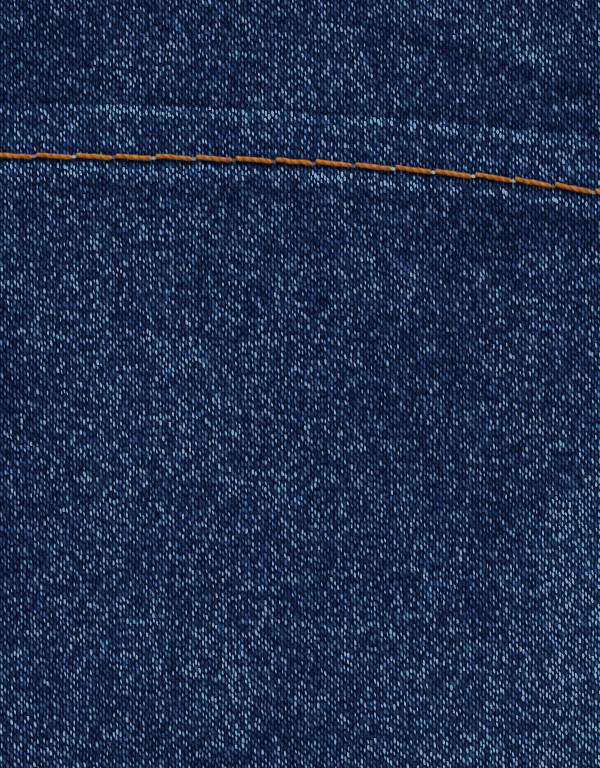
A Shadertoy shader for this texture:

```glsl
// Washed blue denim with a folded hem and one curved row of orange stitching.
// Staggered, jittered cells form the fine twill flecks; a broad wash map sets their
// brightness, and distances to two curves place the fold, its ridges and the thread.

float hash(vec2 p) {
    vec3 q = fract(p.xyx * vec3(0.1031, 0.1030, 0.0973));
    q += dot(q, q.yzx + 33.33);
    return fract((q.x + q.y) * q.z);
}

float gradientDot(vec2 cell, vec2 offset) {
    float angle = 6.2832 * hash(cell);
    return dot(vec2(cos(angle), sin(angle)), offset);
}

float noise(vec2 p) {
    vec2 i = floor(p), f = fract(p);
    vec2 u = f * f * f * (f * (f * 6.0 - 15.0) + 10.0);
    vec2 e = vec2(0.0, 1.0);
    return mix(mix(gradientDot(i, f), gradientDot(i + e.yx, f - e.yx), u.x),
               mix(gradientDot(i + e, f - e), gradientDot(i + 1.0, f - 1.0), u.x), u.y);
}

float bell(float d, float width) {
    return exp(-d * d / (width * width));
}

float blob(vec2 p, vec2 centre, vec2 radius) {
    vec2 d = (p - centre) / radius;
    return exp(-dot(d, d));
}

// Broad fading of the dye
float wash(vec2 p) {
    float w = 0.95 + 0.14 * noise(p * vec2(28.0, 5.0)) + 0.07 * noise(p * 9.0 + 7.0);
    w += 0.24 * blob(p, vec2(0.78, 0.18), vec2(0.08, 0.22));
    w += 0.10 * blob(p, vec2(0.60, 0.06), vec2(0.16, 0.10));
    w += 0.07 * blob(p, vec2(0.13, 0.50), vec2(0.08, 0.13));
    w += 0.07 * blob(p, vec2(0.27, 0.34), vec2(0.12, 0.16));
    w -= 0.08 * blob(p, vec2(0.57, 0.52), vec2(0.10, 0.24));
    w -= 0.22 * blob(p, vec2(0.68, 0.695), vec2(0.15, 0.03));
    w -= 0.13 * blob(p, vec2(0.04, 0.96), vec2(0.13, 0.09));
    w -= 0.11 * blob(p, vec2(0.00, 0.35), vec2(0.05, 0.30));
    // Diagonal creases in the upper right
    float crease = p.y - 0.965 + 0.32 * (p.x - 0.49) + 0.006 * noise(p * 14.0);
    float reach = smoothstep(0.40, 0.58, p.x);
    w += reach * (0.07 * bell(crease - 0.03, 0.02) - 0.32 * bell(crease, 0.011));
    return w;
}

// Fold and seam relief, from signed heights above the two curves
float relief(vec2 p, float hem, float seam) {
    float pucker = 0.8 + 0.9 * noise(vec2(p.x * 60.0 + seam * 40.0, seam * 22.0));
    float r = -0.48 * exp(-max(hem, 0.0) / 0.007) * smoothstep(-0.001, 0.002, hem);
    r += 0.42 * pucker * bell(hem + 0.007, 0.008);
    r += 0.38 * pucker * bell(seam + 0.019, 0.008);
    r += 0.10 * pucker * bell(seam - 0.020, 0.012);
    r -= 0.32 * bell(seam, 0.009);
    r -= 0.12 * bell(seam + 0.040, 0.012);
    return r;
}

// x: fleck coverage, y: evenly spread value of its yarn, z: greyness
vec3 twill(vec2 p) {
    p += 0.0016 * vec2(noise(p * 70.0), noise(p * 62.0 + 19.0));
    vec2 grid = p / vec2(0.0043, 0.0086);
    float column = floor(grid.x);
    grid.y += column * 0.48 + 0.22 * hash(vec2(column, 3.0));
    vec2 cell = floor(grid), f = fract(grid) - 0.5;
    f.x += 0.27 * f.y + 0.24 * (hash(cell + 11.0) - 0.5);
    f.y += 0.26 * (hash(cell + 71.0) - 0.5);
    float size = 0.76 + 0.40 * hash(cell + 23.0);
    float fleck = 1.0 - smoothstep(0.25, 1.12, length(f * vec2(2.0, 1.75)) / size);
    float yarn = fract(dot(cell, vec2(0.7549, 0.5698)) + 0.65 * hash(cell + 40.0));
    return vec3(fleck, yarn, hash(cell + 57.0));
}

vec3 dye(float v) {
    vec3 c = mix(vec3(0.032, 0.050, 0.130), vec3(0.09, 0.165, 0.32), smoothstep(0.05, 0.38, v));
    c = mix(c, vec3(0.17, 0.315, 0.50), smoothstep(0.38, 0.72, v));
    return mix(c, vec3(0.48, 0.65, 0.73), smoothstep(0.70, 1.12, v));
}

void mainImage(out vec4 fragColor, in vec2 fragCoord) {
    vec2 p = fragCoord / iResolution.y;
    float pixel = 1.0 / iResolution.y;
    float hem = p.y - 0.865 + 0.074 * p.x * p.x;
    float seam = p.y - 0.798 + 0.010 * p.x + 0.087 * p.x * p.x * p.x;

    // Cloth
    float shade = max(wash(p) + relief(p, hem, seam), 0.2);
    vec3 weave = twill(p);
    float value = shade * (0.12 + weave.x * (0.30 + 0.84 * weave.y));
    value += 0.14 * noise(p * vec2(260.0, 170.0)) + 0.06 * (shade - 1.0);
    vec3 color = dye(value);
    float pale = smoothstep(0.80, 0.97, weave.y) * weave.x * min(shade, 1.2);
    color = mix(color, vec3(0.62, 0.68, 0.66), 0.35 * pale);
    float luma = dot(color, vec3(0.3, 0.55, 0.15));
    color = mix(color, luma * vec3(0.80, 1.05, 1.32), 0.45 * weave.x * weave.z);

    // Slanted stitches, with a shadow beneath each
    float run = p.x / 0.052 + 0.15;
    float id = floor(run), along = (fract(run) - 0.5) * 0.052;
    float across = seam + 0.06 * along + 0.0016 * (hash(vec2(id, 9.0)) - 0.5);
    across += 0.0012 * noise(p * 75.0);
    float beyond = max(abs(along) - 0.0205, 0.0);
    float shadow = length(vec2(beyond, across + 0.003)) - 0.003;
    color *= 1.0 - 0.55 * (1.0 - smoothstep(0.0, 0.004, shadow));
    float thread = length(vec2(beyond, across)) - 0.0032;
    float ply = 0.5 + 0.5 * sin(600.0 * along + 500.0 * across) + 0.8 * noise(p * 140.0);
    float lit = 0.35 * ply + 0.65 * smoothstep(-0.003, 0.002, across);
    vec3 orange = mix(vec3(0.40, 0.22, 0.10), vec3(0.80, 0.51, 0.24), clamp(lit, 0.0, 1.0));
    color = mix(color, orange, 1.0 - smoothstep(-pixel, pixel, thread));

    // Pale lower thread showing at the needle holes
    vec2 hole = vec2(0.026 - abs(along), seam + 0.001);
    float knot = length(hole * vec2(0.8, 1.0)) - 0.0024;
    float showing = 0.35 + 0.6 * hash(vec2(floor(run + 0.5), 5.0));
    color = mix(color, vec3(0.74, 0.73, 0.70), showing * (1.0 - smoothstep(-pixel, pixel, knot)));

    fragColor = vec4(color, 1.0);
}
```
